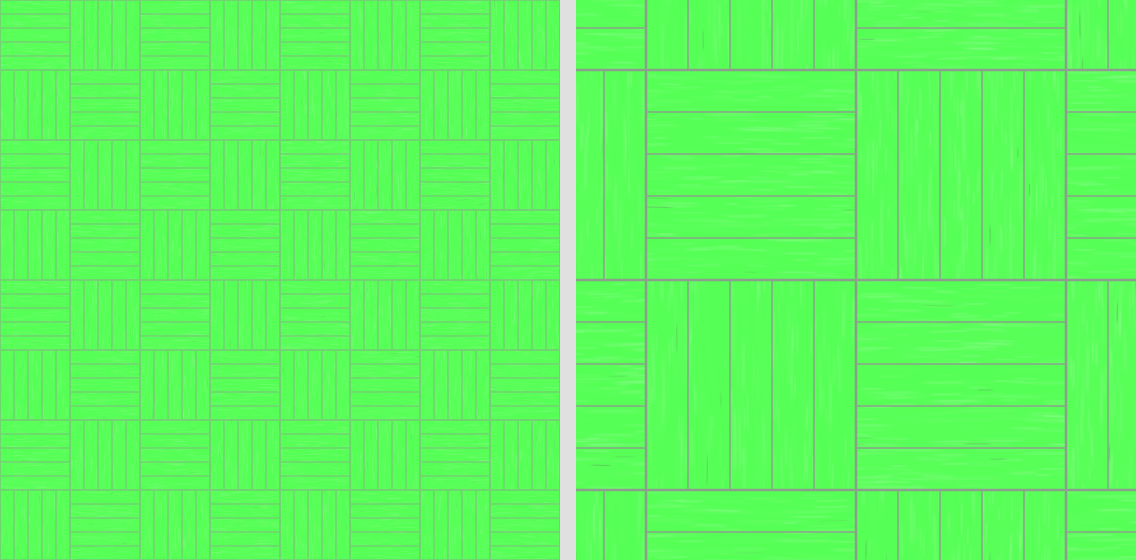
Left: the whole. Right: its middle third, enlarged.
Reproduce this texture procedurally as a WebGL 1 fragment shader.

```glsl
precision highp float;
// Basket-weave parquet: 8 by 8 square tiles of five planks, turned by 90 degrees
// in a checkerboard. Thin grey joints divide the planks, and scattered cellular
// streaks, seeded per plank, give each one its own faint grain.

uniform vec2 u_resolution;

const float TILES = 8.0;
const float PLANKS = 5.0;
const float TILE_JOINT = 0.0105;   // joint widths, as a share of one tile
const float PLANK_JOINT = 0.0070;
const float JOINT_SOFTNESS = 1.5;  // joint filter width, in pixels

const vec3 WOOD = vec3(0.333, 1.0, 0.333);
const vec3 PALE_GRAIN = vec3(0.50, 0.985, 0.50);
const vec3 DARK_GRAIN = vec3(0.38, 0.72, 0.38);
const vec3 JOINT = vec3(0.57, 0.58, 0.57);

float hash(vec2 p, float seed) {
  return fract(sin(dot(p, vec2(12.99, 78.23)) + seed * 3.71) * 4375.85);
}

// Share of a filter window covered by a line of the given width at distance d.
float lineCoverage(float d, float width, float window) {
  float h = 0.5 * width;
  return (clamp(d + 0.5 * window, -h, h) - clamp(d - 0.5 * window, -h, h)) / window;
}

// Signed distance to the nearest whole number.
float toNearest(float x) {
  return fract(x + 0.5) - 0.5;
}

// Tapered streaks along x: one candidate per cell, kept with the given chance.
float streaks(vec2 p, vec2 cells, float width, float chance, float seed, float pixel) {
  p *= cells;
  float row = floor(p.y);
  p.x += hash(vec2(row, 2.0), seed);
  vec2 cell = vec2(floor(p.x), row);
  vec2 f = fract(p) - 0.5;
  float reach = mix(0.15, 0.5, hash(cell, seed + 5.0));
  float along = 1.0 - smoothstep(0.4 * reach, reach, abs(f.x));
  float across = lineCoverage(f.y, width, pixel * cells.y);
  float strength = mix(0.3, 1.0, hash(cell, seed + 9.0));
  return step(hash(cell, seed), chance) * along * across * strength;
}

// Wood of one plank; p runs along the grain in x, in tile units.
vec3 plankColor(vec2 p, float seed, float pixel) {
  p.y += 0.003 * sin(p.x * 7.0 + seed) + 0.001 * sin(p.x * 17.0 + seed * 2.3);

  // Broad soft bands of tone
  float bands = sin(p.y * 75.0 + seed + 1.5 * sin(p.x * 4.0 + seed))
              * sin(p.y * 31.0 + p.x * 5.0 + seed * 1.7);
  float pale = 0.05 * hash(vec2(seed, 3.0), 1.0) + 0.07 * max(bands, 0.0);

  // Fine pale fibres and rare thin cracks
  pale += 0.40 * streaks(p, vec2(2.0, 44.0), 0.7, 0.46, seed, pixel);
  pale += 0.50 * streaks(p, vec2(4.0, 67.0), 0.6, 0.32, seed + 17.0, pixel);
  float dark = streaks(p, vec2(5.0, 71.0), 0.4, 0.016, seed + 31.0, pixel);

  vec3 color = mix(WOOD, PALE_GRAIN, clamp(pale, 0.0, 1.0));
  return mix(color, DARK_GRAIN, 0.6 * dark);
}

void main() {
  vec2 grid = gl_FragCoord.xy / u_resolution * TILES;
  float pixel = TILES / min(u_resolution.x, u_resolution.y);
  vec2 tile = mod(floor(grid), TILES);
  vec2 local = fract(grid);

  // Even tiles stand upright, odd tiles lie flat
  bool upright = mod(tile.x + tile.y, 2.0) < 0.5;
  vec2 p = upright ? local.yx : local;
  float plank = floor(p.y * PLANKS);
  float seed = 40.0 * hash(tile, plank + 1.0);

  vec3 color = plankColor(p, seed, pixel);

  // Joints between planks, then the wider ones around each tile
  float window = JOINT_SOFTNESS * pixel;
  float plankGap = lineCoverage(toNearest(p.y * PLANKS) / PLANKS, PLANK_JOINT, window);
  float tileGap = max(lineCoverage(toNearest(p.x), TILE_JOINT, window),
                      lineCoverage(toNearest(p.y), TILE_JOINT, window));
  color = mix(color, JOINT, max(plankGap, tileGap));

  gl_FragColor = vec4(color, 1.0);
}
```
